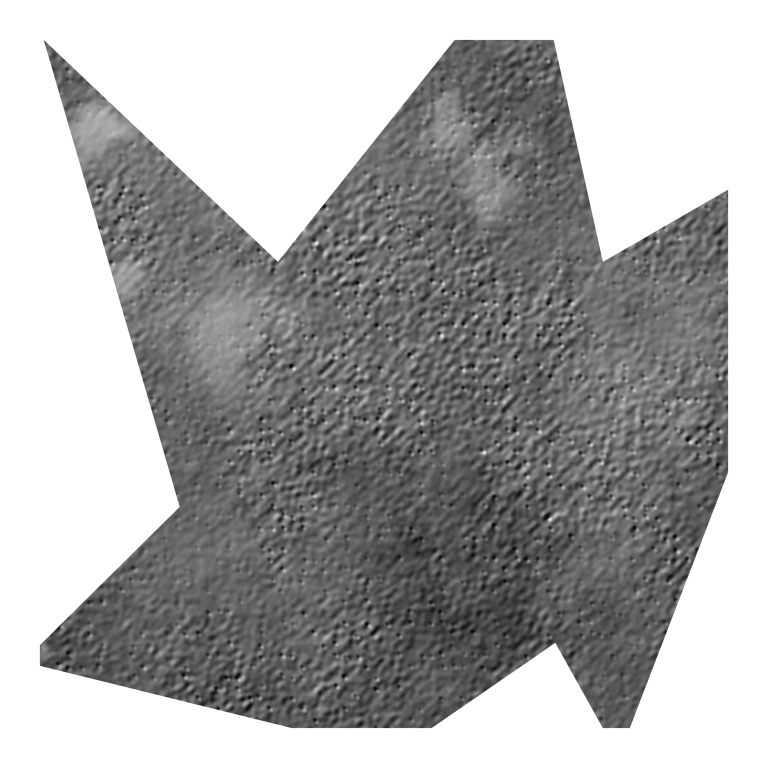
A Shadertoy shader for this texture:

```glsl
// A jagged shard of pitted grey stone, lit from the upper left, on white.

float hash(vec2 p) {
    return fract(sin(dot(p, vec2(127.1, 311.7))) * 43758.55);
}

// Value noise that wraps after a whole number of cells
float noise(vec2 p, vec2 period) {
    vec2 i = floor(p), f = fract(p);
    f = f * f * (3.0 - 2.0 * f);
    vec2 a = mod(i, period), b = mod(i + 1.0, period);
    return mix(mix(hash(a), hash(vec2(b.x, a.y)), f.x),
               mix(hash(vec2(a.x, b.y)), hash(b), f.x), f.y);
}

float fbm(vec2 uv, float cells) {
    float sum = 0.0, gain = 0.5;
    for (int i = 0; i < 5; i++) {
        sum += gain * noise(uv * cells, vec2(cells));
        cells *= 2.0;
        gain *= 0.5;
    }
    return sum;
}

// Sparse round pits, one candidate per cell
float pits(vec2 uv, float cells) {
    vec2 p = uv * cells, i = mod(floor(p), cells);
    vec2 center = 0.3 + 0.4 * vec2(hash(i + 3.7), hash(i + 8.3));
    float present = step(0.72, hash(i + 5.1));
    return present * smoothstep(0.3, 0.05, length(fract(p) - center));
}

// Surface relief: grain stretched along the rising diagonal, fine grit, pits
float relief(vec2 uv) {
    vec2 cells = vec2(74.0, 108.0);
    float grain = noise(vec2(uv.x + uv.y, uv.y - uv.x) * cells, cells);
    float grit = noise(uv * 150.0, vec2(150.0));
    return 0.62 * grain + 0.5 * grit - 0.5 * pits(uv, 72.0);
}

// Signed distance to the shard outline, negative inside
float shard(vec2 p) {
    const int N = 15;
    vec2 corner[N] = vec2[N](
        vec2(0.057, 0.948), vec2(0.362, 0.659), vec2(0.592, 0.948),
        vec2(0.721, 0.948), vec2(0.785, 0.659), vec2(0.948, 0.753),
        vec2(0.948, 0.385), vec2(0.820, 0.052), vec2(0.785, 0.052),
        vec2(0.723, 0.163), vec2(0.562, 0.052), vec2(0.380, 0.052),
        vec2(0.052, 0.133), vec2(0.052, 0.160), vec2(0.234, 0.340));
    float d = 10.0, side = 1.0;
    for (int i = 0; i < N; i++) {
        vec2 a = corner[i], b = corner[(i + 1) % N];
        vec2 e = b - a, w = p - a;
        d = min(d, length(w - e * clamp(dot(w, e) / dot(e, e), 0.0, 1.0)));
        if ((a.y > p.y) != (b.y > p.y) && p.x < a.x + e.x * w.y / e.y) side = -side;
    }
    return side * d;
}

// Ragged light and dark stains: center, radius, strength
float stains(vec2 uv) {
    const int N = 11;
    vec4 stain[N] = vec4[N](
        vec4(0.31, 0.575, 0.060, 0.13), vec4(0.575, 0.835, 0.027, 0.18),
        vec4(0.68, 0.815, 0.025, 0.16), vec4(0.64, 0.755, 0.028, 0.15),
        vec4(0.122, 0.84, 0.030, 0.20), vec4(0.16, 0.645, 0.022, 0.17),
        vec4(0.06, 0.150, 0.016, 0.26), vec4(0.45, 0.370, 0.090, -0.06),
        vec4(0.62, 0.250, 0.110, -0.07), vec4(0.88, 0.540, 0.090, 0.05),
        vec4(0.30, 0.300, 0.090, 0.04));
    float ragged = 3.2 * (fbm(uv + 0.37, 20.0) - 0.48);
    float sum = 0.0;
    for (int i = 0; i < N; i++) {
        float r = length(uv - stain[i].xy) / stain[i].z;
        sum += stain[i].w * smoothstep(1.7, 0.1, r + ragged);
    }
    return sum;
}

void mainImage(out vec4 fragColor, in vec2 fragCoord) {
    vec2 uv = fragCoord / iResolution.xy;

    // Broad tone, darker towards the foot
    float stain = stains(uv);
    float tone = 0.345 + 0.07 * smoothstep(0.1, 0.6, uv.y) + stain;
    tone += 0.22 * (fbm(uv, 5.0) - 0.48) + 0.12 * (fbm(uv + 0.61, 40.0) - 0.48);

    // Emboss the relief, softer on pale stains
    vec2 toShade = vec2(0.0017, -0.0017);
    float slope = relief(uv + toShade) - relief(uv - toShade);
    float rough = mix(0.2, 0.5, smoothstep(0.3, 0.65, fbm(uv + 0.19, 9.0)));
    rough *= 1.0 - 3.0 * clamp(stain, 0.0, 0.2);
    float grey = clamp(tone + rough * slope, 0.06, 0.95);

    // Cut out the shard
    float pixel = 1.0 / iResolution.y;
    float outside = smoothstep(-0.7 * pixel, 0.7 * pixel, shard(uv));
    fragColor = vec4(vec3(mix(grey, 1.0, outside)), 1.0);
}
```
